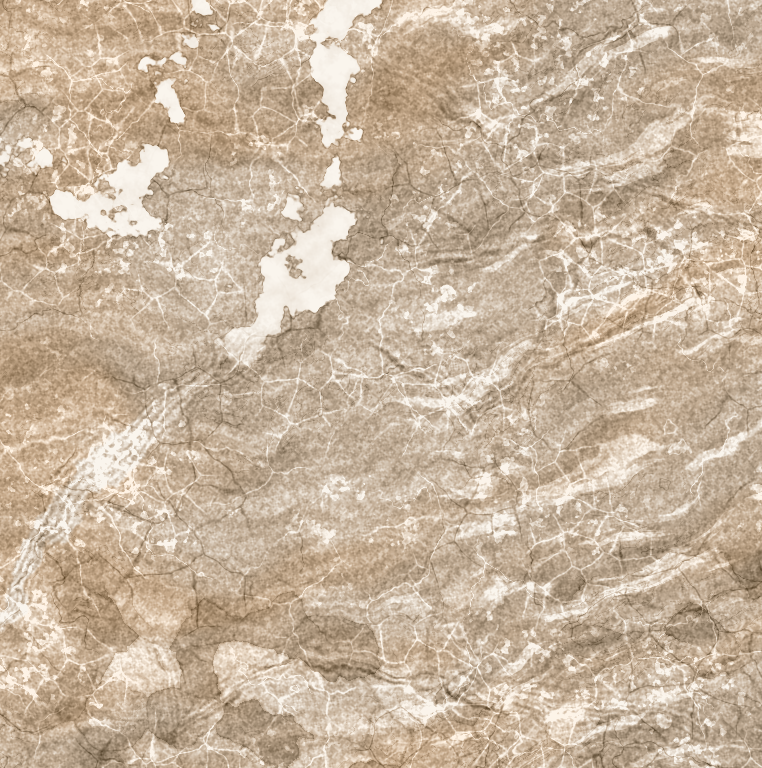
Write a Shadertoy shader that draws this texture.

```glsl
// Polished beige marble: bent strata and grain set the tone, warped polylines
// add a calcite river and seams, cellular noise adds cracks and breccia.
// One tone value is mapped to a colour ramp.

const vec3 DARK  = vec3(.47, .40, .31);
const vec3 MID   = vec3(.76, .68, .59);
const vec3 LIGHT = vec3(.98, .96, .93);
const vec3 OCHRE = vec3(.025, -.008, -.04);
const float BASE_TONE = .688;
const float STRATA = .27;
const float LAMINAE = .26;
const float CLOUDS = .17;
const float GRAIN = .19;
const float CRACK_WIDTH = .0006;

// Vein paths: x, y, half width
const vec3 RIVER[6] = vec3[6](vec3(.46, 1.03, .012), vec3(.445, .8, .024), vec3(.4, .64, .05),
    vec3(.27, .54, .008), vec3(.17, .41, .018), vec3(.01, .19, .012));
const vec3 SPUR[6] = vec3[6](vec3(.235, 1.02, .01), vec3(.255, .93, .025), vec3(.23, .82, .016),
    vec3(.2, .73, .012), vec3(.1, .73, -.012), vec3(-.02, .8, -.002));
const vec3 RIDGE[6] = vec3[6](vec3(.5, .94, 0), vec3(.59, .88, .003), vec3(.69, .81, .002),
    vec3(.82, .76, .001), vec3(.93, .72, .003), vec3(1.03, .69, .002));
const vec3 FOLD[6] = vec3[6](vec3(.5, .57, .001), vec3(.63, .47, .003), vec3(.78, .55, .001),
    vec3(.9, .65, .002), vec3(.84, .7, .001), vec3(.51, .66, .001));
const vec3 BASIN[6] = vec3[6](vec3(.2, .17, .002), vec3(.23, .06, .003), vec3(.4, .14, .003),
    vec3(.57, .14, .006), vec3(.7, .07, .02), vec3(.9, .03, .012));

vec2 hash2(vec2 p) {
    vec3 q = fract(p.xyx * vec3(.1031, .103, .0973));
    q += dot(q, q.yzx + 33.33);
    return fract((q.xx + q.yz) * q.zy);
}

float noise(vec2 p) {
    vec2 i = floor(p), f = fract(p), e = vec2(0, 1);
    f = f * f * (3. - 2. * f);
    return mix(mix(hash2(i).x, hash2(i + e.yx).x, f.x),
               mix(hash2(i + e.xy).x, hash2(i + e.yy).x, f.x), f.y);
}

float fbm(vec2 p, int octaves) {
    float sum = 0., amp = .5, total = 0.;
    for (int i = 0; i < octaves; i++) {
        sum += amp * noise(p);
        total += amp;
        amp *= .55;
        p = mat2(1.6, 1.2, -1.2, 1.6) * p + 7.3;
    }
    return sum / total;
}

vec2 warp(vec2 p) { return vec2(fbm(p, 4), fbm(p + 31.7, 4)) - .5; }

// Cellular noise: x = distance to the border, y = random value of the cell
vec2 cells(vec2 p) {
    float near = 9., next = 9., id = 0.;
    for (int k = 0; k < 9; k++) {
        vec2 c = floor(p) + vec2(k % 3 - 1, k / 3 - 1);
        vec2 h = hash2(c + 50.);
        float d = length(c + h - p);
        if (d < near) { next = near; near = d; id = fract(h.x * 7. + h.y * 5.); }
        else next = min(next, d);
    }
    return vec2(.5 * (next - near), id);
}

// Signed distance to a polyline of varying width
float vein(vec2 p, vec3 path[6]) {
    float d = 9.;
    for (int i = 0; i < 5; i++) {
        vec3 a = path[i], ab = path[i + 1] - a;
        float t = clamp(dot(p - a.xy, ab.xy) / dot(ab.xy, ab.xy), 0., 1.);
        d = min(d, length(p - a.xy - ab.xy * t) - a.z - ab.z * t);
    }
    return d;
}

float seams(vec2 p) { return min(vein(p, RIDGE), min(vein(p, FOLD), vein(p, BASIN))); }

void mainImage(out vec4 fragColor, in vec2 fragCoord) {
    float px = 1. / iResolution.y;
    vec2 uv = fragCoord * px;
    vec2 broad = warp(uv * 4.), fine = warp(uv * 24.);
    vec2 p = uv + .1 * broad + .022 * fine;
    float patches = fbm(uv * 9. + 4., 4), rough = fbm(uv * 34., 4);

    // Strata, level at the left and rising to the right
    vec2 q = uv + .14 * broad + .015 * fine - vec2(0, .22 * uv.x * uv.x);
    float tone = BASE_TONE + STRATA * (fbm(q * vec2(2.5, 10), 5) - .5);
    tone += LAMINAE * (fbm(q * vec2(14, 65) + 9., 3) - .5);
    tone += CLOUDS * (fbm(uv * 3. + 2., 5) - .5);

    // Angular breccia along the foot
    float foot = smoothstep(.25, .14, uv.y + .7 * (patches - .5));
    vec2 shard = cells(uv * vec2(13, 17) + 1.5 * broad + .5 * fine);
    tone += foot * (.22 * (shard.y - .5) - .1 * smoothstep(.05, 0., shard.x));

    // Grain, thin crackle, pale specks and streaks
    vec2 g = mat2(.8, .6, -.6, .8) * uv;
    tone += GRAIN * (noise(g * 420.) - .5 + .7 * (noise(g.yx * 215.) - .5));
    float pitted = smoothstep(.4, .6, fbm(uv * 6. + 21., 3));
    tone -= .11 * pitted * smoothstep(.022, 0., abs(fbm(q * vec2(30, 48), 4) - .47));
    tone += .2 * smoothstep(.62, .7, fbm(uv * 85., 3)) * smoothstep(.42, .62, patches);
    tone += .2 * smoothstep(.6, .72, fbm(q * vec2(12, 50) + 40., 4)) * smoothstep(.35, .6, uv.x);

    // Hairline cracks, pale and dark by turns
    for (int i = 0; i < 5; i++) {
        float k = float(i), scale = 3.5 * pow(1.65, k);
        float d = cells(uv * scale + .8 * broad + .32 * fine + k * 13.).x / scale;
        float mask = smoothstep(.46, .6, fbm(uv * 8. + k * 5., 3));
        tone += mask * smoothstep(CRACK_WIDTH + px, 0., d) * (i % 2 == 0 ? .19 : -.17);
    }

    // Laminated pale seams with a thin dark lip
    float broken = smoothstep(.36, .58, fbm(uv * 26. + 3., 4));
    float d = seams(p), lip = seams(p + vec2(.003, .007));
    tone -= .17 * broken * smoothstep(.003 + px, 0., abs(lip));
    tone += .07 * sin(d * 700.) * exp(-65. * max(d, 0.));
    tone += .15 * broken * smoothstep(.001 + px, -.001, d);

    // Calcite river: shaded bank, flow lines, then broken white fill
    float river = vein(p, RIVER), upper = smoothstep(.5, .6, uv.y);
    tone -= .055 * smoothstep(.03, -.02, vein(p - vec2(.065, -.015), RIVER)) * upper;
    float flow = sin(river * 620. + 9. * broad.x) * exp(-60. * max(river, 0.));
    tone += .085 * flow * (1. - .75 * upper);
    float gravel = .03 * smoothstep(.08, 0., abs(uv.y - .8));
    float ragged = .12 * (.5 - rough) + .06 * (.47 - patches);
    float edge = min(river + (ragged + gravel) * mix(.3, 1., upper), vein(p, SPUR) + ragged);
    float fill = smoothstep(.003, -.004, edge);
    tone -= .12 * smoothstep(.004, 0., abs(edge - .004)) * upper;
    tone = mix(tone, .95 + .16 * (rough - .5), fill * upper * .93);
    tone += .1 * fill * (1. - upper);

    // Tone to colour, with ochre stains toward the left
    vec3 col = mix(DARK, MID, clamp((tone - .39) / .3, -.4, 1.));
    col = mix(col, LIGHT, clamp((tone - .69) / .27, 0., 1.));
    float stain = fbm(q * vec2(2, 5) + 12., 4) + .12 * smoothstep(.4, 0., uv.x);
    col += OCHRE * smoothstep(.46, .72, stain) * (1. - fill);
    fragColor = vec4(clamp(col, 0., 1.), 1);
}
```
